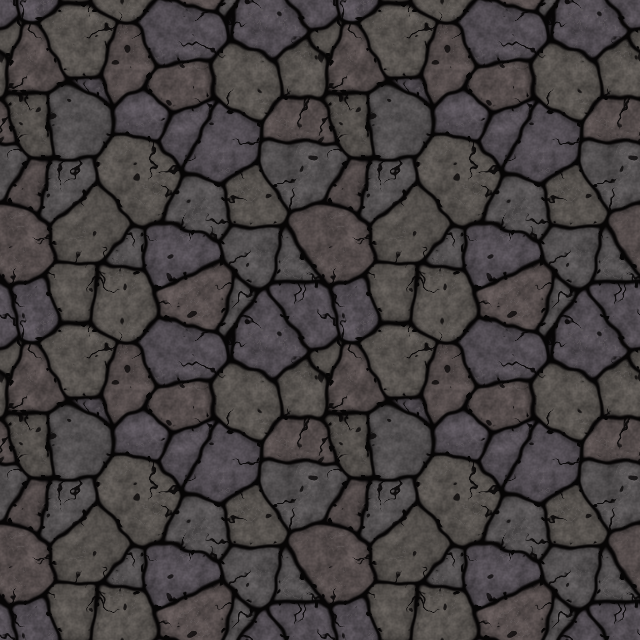
Reproduce this texture procedurally as a Shadertoy shader.

```glsl
// Dark flagstone paving: irregular stones of mixed size split by thin black joints.
// A wrapped, weighted Voronoi diagram gives the stones; wrapped gradient noise
// adds wobble, grain, veins and chips; each stone gets its own cracks and pits.

const float REPEATS = 2.0;        // tiles across and down
const float CELLS = 6.0;          // stones across one tile
const float JITTER = 0.96;        // scatter of stone centres
const float SIZE_SPREAD = 0.55;   // difference between large and small stones
const float WOBBLE = 0.085;       // unevenness of the outlines
const float ROUNDING = 0.026;     // softness of stone corners
const float JOINT = 0.017;        // half width of the black joint, in cells
const float JOINT_SOFT = 0.042;   // fade from joint to stone
const float RIM = 0.15;           // reach of the shaded rim
const float CHIP_DEPTH = 0.06;
const float CRACK_WIDTH = 0.022;
const float PIT_SIZE = 0.075;
const int MARKS = 3;              // cracks and pits tried per stone
const float GRAIN = 0.23;
const float TAU = 6.2831853;

const vec3 JOINT_COLOR = vec3(0.025, 0.018, 0.02);
const vec3 VEIN_COLOR = vec3(0.44, 0.42, 0.42);
const vec3 STONES[4] = vec3[4](
    vec3(0.312, 0.300, 0.304),    // grey
    vec3(0.308, 0.287, 0.312),    // violet
    vec3(0.327, 0.293, 0.291),    // brown
    vec3(0.318, 0.301, 0.287));   // olive

vec3 hash3(vec2 c) {
    vec3 p = fract(c.xyx * vec3(0.1031, 0.1030, 0.0973));
    p += dot(p, p.yxz + 33.33);
    return fract((p.xxy + p.yzz) * p.zyx);
}

float corner(vec2 cell, vec2 offset, float period) {
    float angle = TAU * hash3(mod(cell, period) + 61.0).x;
    return dot(vec2(cos(angle), sin(angle)), offset);
}

// Gradient noise that wraps after a whole number of cells
float gradientNoise(vec2 p, float period) {
    vec2 i = floor(p), f = fract(p);
    vec2 u = f * f * f * (f * (f * 6.0 - 15.0) + 10.0);
    vec2 e = vec2(1.0, 0.0);
    return mix(mix(corner(i, f, period), corner(i + e, f - e, period), u.x),
               mix(corner(i + e.yx, f - e.yx, period), corner(i + 1.0, f - 1.0, period), u.x), u.y);
}

float fbm(vec2 t, float freq, int octaves) {
    float sum = 0.0, gain = 1.0;
    for (int k = 0; k < octaves; k++) {
        sum += gain * gradientNoise(t * freq + 0.31 * float(k), freq);
        freq *= 2.0;
        gain *= 0.82;
    }
    return sum;
}

// Stone centre (xy) and size weight (z) of a grid cell
vec3 stoneSeed(vec2 cell) {
    vec3 h = hash3(mod(cell, CELLS) + 5.0);
    return vec3(cell + 0.5 + JITTER * (h.xy - 0.5), SIZE_SPREAD * h.z);
}

// Distance to the stone outline; also its wrapped id and local position
float stoneEdge(vec2 p, out vec2 id, out vec2 local) {
    vec2 base = floor(p), owner = base;
    vec3 own = vec3(0.0);
    float best = 1e5;
    for (int y = -2; y <= 2; y++) for (int x = -2; x <= 2; x++) {
        vec2 cell = base + vec2(x, y);
        vec3 s = stoneSeed(cell);
        float power = dot(p - s.xy, p - s.xy) - s.z;
        if (power < best) { best = power; own = s; owner = cell; }
    }
    float sum = 1e-12;
    for (int y = -2; y <= 2; y++) for (int x = -2; x <= 2; x++) {
        vec2 cell = base + vec2(x, y);
        if (cell == owner) continue;
        vec3 s = stoneSeed(cell);
        float power = dot(p - s.xy, p - s.xy) - s.z;
        sum += exp(-(power - best) / (2.0 * distance(s.xy, own.xy) * ROUNDING));
    }
    id = mod(owner, CELLS);
    local = p - own.xy;
    return -ROUNDING * log(sum);
}

// Coverage of tapering cracks and ragged pits on one stone
float stoneMarks(vec2 id, vec2 local, float jag, float px) {
    float marks = 0.0;
    for (int k = 0; k < MARKS; k++) {
        vec3 h = hash3(id + 17.0 * float(k + 1));
        vec3 g = hash3(id + 17.0 * float(k + 1) + 200.0);
        float c = cos(TAU * h.x), s = sin(TAU * h.x);
        vec2 q = mat2(c, -s, s, c) * local;
        float start = mix(0.0, 0.6, h.z);
        float width = CRACK_WIDTH * smoothstep(start - 0.1, start + 0.35, q.x);
        float off = abs(q.y + 0.5 * (h.y - 0.5) + 0.12 * jag);
        marks = max(marks, clamp((width - off) / px + 0.5, 0.0, 1.0) * smoothstep(start, start + 0.1, q.x));
        vec2 r = (q - 0.7 * (g.xy - 0.5)) * vec2(1.0, 1.6);
        float pit = length(r) + 0.07 * jag - PIT_SIZE * (1.8 * g.z - 0.9);
        marks = max(marks, 0.85 * smoothstep(px, -px, pit));
    }
    return marks;
}

void mainImage(out vec4 fragColor, in vec2 fragCoord) {
    vec2 t = fragCoord / iResolution.xy * REPEATS;
    float px = REPEATS * CELLS / iResolution.y;

    // Stone layout with wobbly, chipped outlines
    vec2 wobble = vec2(gradientNoise(t * 18.0, 18.0), gradientNoise(t * 18.0 + 7.3, 18.0));
    vec2 id, local;
    float edge = stoneEdge(t * CELLS + WOBBLE * wobble, id, local);
    edge -= CHIP_DEPTH * smoothstep(0.3, 0.5, gradientNoise(t * 44.0, 44.0));

    // Tint, grain, slanted streaks and pale veins
    vec3 h = hash3(id + 90.0);
    float streak = gradientNoise(vec2(16.0 * (t.x + t.y), 48.0 * (t.y - t.x)), 16.0);
    float grain = fbm(t, 16.0, 4) + 0.4 * streak;
    vec3 color = STONES[int(h.x * 4.0)] * (0.98 + 0.09 * h.y) * (1.0 + GRAIN * grain);
    float vein = smoothstep(0.06, 0.0, abs(fbm(t + 0.37, 14.0, 3)));
    color = mix(color, VEIN_COLOR, 0.35 * vein * smoothstep(0.0, 0.3, gradientNoise(t * 9.0, 9.0)));

    // Shaded rims, cracks and pits, then the joints
    color *= mix(0.78, 1.0, smoothstep(JOINT, RIM, edge));
    color = mix(color, JOINT_COLOR, 0.9 * stoneMarks(id, local, fbm(t, 26.0, 2), px));
    color = mix(JOINT_COLOR, color, smoothstep(JOINT - 0.5 * px, JOINT + max(JOINT_SOFT, px), edge));
    fragColor = vec4(color, 1.0);
}
```
